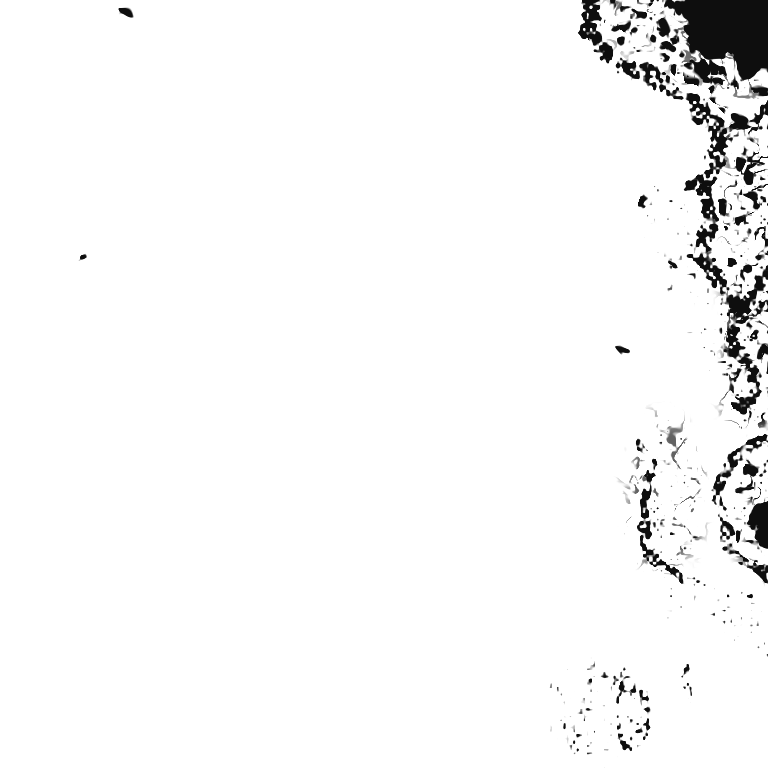
Give the GLSL for this background, as a WebGL 2 fragment shader.

```glsl
#version 300 es
precision highp float;

uniform vec2 u_resolution;
out vec4 outColor;

const vec3 PAPER = vec3(1.0);
const vec3 INK = vec3(0.055);

float hash(vec2 p) {
    vec3 q = fract(p.xyx * vec3(0.1031, 0.1030, 0.0973));
    q += dot(q, q.yzx + 33.33);
    return fract((q.x + q.y) * q.z);
}

float noise(vec2 p) {
    vec2 i = floor(p), f = fract(p);
    f = f * f * (3.0 - 2.0 * f);
    float low = mix(hash(i), hash(i + vec2(1, 0)), f.x);
    float high = mix(hash(i + vec2(0, 1)), hash(i + vec2(1, 1)), f.x);
    return mix(low, high, f.y);
}

float fbm(vec2 p) {
    return 0.55 * noise(p) + 0.3 * noise(p * 2.1 + 7.0) + 0.15 * noise(p * 4.3 + 19.0);
}

float segment(vec2 p, vec2 a, vec2 b) {
    vec2 pa = p - a, ba = b - a;
    return length(pa - ba * clamp(dot(pa, ba) / dot(ba, ba), 0.0, 1.0));
}

// Distance to a chain of six control points
float strand(vec2 p, vec2 chain[6]) {
    float d = 1.0;
    for (int i = 0; i < 5; i++) d = min(d, segment(p, chain[i], chain[i + 1]));
    return d;
}

// Soft coverage of a line or capsule
float band(float d, float radius) {
    return 1.0 - smoothstep(0.35 * radius, radius, d);
}

float oval(vec2 p, vec2 center, vec2 radii) {
    return 1.0 - smoothstep(0.6, 1.0, length((p - center) / radii));
}

// Jittered dots whose presence follows density
float droplets(vec2 p, float scale, float density, float pixel) {
    vec2 q = p * scale, cell = floor(q);
    float ink = 0.0;
    for (int y = -1; y <= 1; y++)
    for (int x = -1; x <= 1; x++) {
        vec2 id = cell + vec2(x, y);
        vec2 spot = id + 0.2 + 0.6 * vec2(hash(id + 3.7), hash(id + 41.3));
        float radius = mix(0.18, 0.52, hash(id + 85.0));
        float d = length(q - spot) - radius + 0.5 * (noise(q * 3.0) - 0.5);
        float present = step(hash(id + 127.0), density);
        ink = max(ink, present * (1.0 - smoothstep(-pixel * scale, pixel * scale, d)));
    }
    return ink;
}

// Broken grain, from bare paper at zero to nearly solid at one
float grain(vec2 p, float density) {
    float n = noise(p * vec2(230.0, 210.0)) * 0.7 + noise(p * 95.0 + 31.0) * 0.3;
    float cut = mix(1.0, 0.28, density);
    return smoothstep(cut - 0.06, cut + 0.12, n) * smoothstep(0.0, 0.1, density);
}

// Thin wandering contour lines
float veins(vec2 p, float scale, float width) {
    return 1.0 - smoothstep(width, width * 2.5, abs(fbm(p * scale) - 0.5));
}

void main() {
    vec2 uv = gl_FragCoord.xy / u_resolution;
    float pixel = 1.0 / min(u_resolution.x, u_resolution.y);
    vec2 wobble = vec2(noise(uv * 45.0), noise(uv * 45.0 + 63.0)) - 0.5;
    vec2 p = uv + 0.014 * wobble;

    // Main contours
    float rim = strand(p, vec2[6](vec2(0.762, 1.01), vec2(0.772, 0.955), vec2(0.805, 0.918),
        vec2(0.862, 0.893), vec2(0.914, 0.857), vec2(0.942, 0.822)));
    float spine = strand(p, vec2[6](vec2(0.942, 0.822), vec2(0.919, 0.75), vec2(0.927, 0.71),
        vec2(0.908, 0.672), vec2(0.931, 0.64), vec2(0.963, 0.583)));
    float tail = strand(p, vec2[6](vec2(1.0, 0.65), vec2(0.963, 0.59), vec2(0.952, 0.557),
        vec2(0.975, 0.53), vec2(0.982, 0.49), vec2(0.965, 0.472)));
    float root = strand(p, vec2[6](vec2(0.832, 0.425), vec2(0.849, 0.395), vec2(0.835, 0.35),
        vec2(0.844, 0.28), vec2(0.898, 0.245), vec2(1.0, 0.212)));
    float ring = strand(p, vec2[6](vec2(1.01, 0.435), vec2(0.95, 0.402), vec2(0.937, 0.35),
        vec2(0.945, 0.29), vec2(0.972, 0.265), vec2(1.01, 0.245)));
    float hook = min(segment(p, vec2(0.942, 0.815), vec2(0.93, 0.78)),
        segment(p, vec2(0.93, 0.78), vec2(0.89, 0.755)));
    float fork = segment(p, vec2(0.942, 0.822), vec2(1.0, 0.86));

    // Textured regions
    float crown = band(segment(p, vec2(0.83, 0.98), vec2(0.97, 0.91)), 0.07);
    float flank = band(segment(p, vec2(0.985, 0.81), vec2(0.98, 0.48)), 0.058);
    float drift = band(segment(p, vec2(0.86, 0.735), vec2(0.94, 0.55)), 0.045);
    float nest = oval(p, vec2(0.865, 0.355), vec2(0.065, 0.125));
    float pocket = oval(p, vec2(1.0, 0.335), vec2(0.065, 0.1));
    float meadow = oval(p, vec2(0.775, 0.075), vec2(0.08, 0.09));
    float shore = band(segment(p, vec2(0.88, 0.23), vec2(1.0, 0.17)), 0.045);

    // Grain along contours and across regions
    float lines = max(max(band(rim, 0.017), band(spine, 0.017)), band(tail, 0.015));
    lines = max(lines, max(band(hook, 0.013), band(fork, 0.012)));
    lines = max(lines, max(band(root, 0.010) * (1.0 - 0.5 * smoothstep(0.86, 0.92, p.x)), band(ring, 0.011)));
    float leaf = abs(length((p - vec2(0.82, 0.068)) / vec2(0.02, 0.04)) - 1.0) * 0.02;
    float tick = segment(p, vec2(0.89, 0.13), vec2(0.898, 0.088));
    lines = max(lines, 0.75 * max(band(leaf, 0.007), band(tick, 0.007)));
    float haze = 0.36 * max(crown, flank) + 0.24 * drift + 0.3 * nest;
    haze += 0.34 * pocket + 0.33 * meadow + 0.27 * shore;
    float ink = grain(uv, clamp(max(lines * 0.85, haze), 0.0, 1.0));
    float tissue = max(max(flank, crown * 0.6), max(nest * 0.65, pocket));
    ink = max(ink, veins(p, 30.0, 0.012) * tissue * smoothstep(0.3, 0.6, noise(uv * 130.0)));

    // Clots around the dark masses
    float clots = 0.42 * crown + 0.2 * flank + 0.09 * drift + 0.24 * pocket;
    ink = max(ink, droplets(p, 62.0, clots, pixel));
    float halo = band(segment(p, vec2(0.89, 0.975), vec2(0.975, 0.87)), 0.05);
    ink = max(ink, droplets(p, 42.0, 0.55 * halo, pixel));

    // Solid masses with ragged borders
    float ragged = 0.045 * (fbm(uv * 38.0) - 0.5);
    float mass = length((uv - vec2(0.992, 1.0)) / vec2(1.12, 1.0)) - 0.092 + ragged;
    float core = length(uv - vec2(1.005, 0.328)) - 0.029 + ragged;
    ink = max(ink, 1.0 - smoothstep(-pixel, pixel, min(mass, core)));

    outColor = vec4(mix(PAPER, INK, ink), 1.0);
}
```
